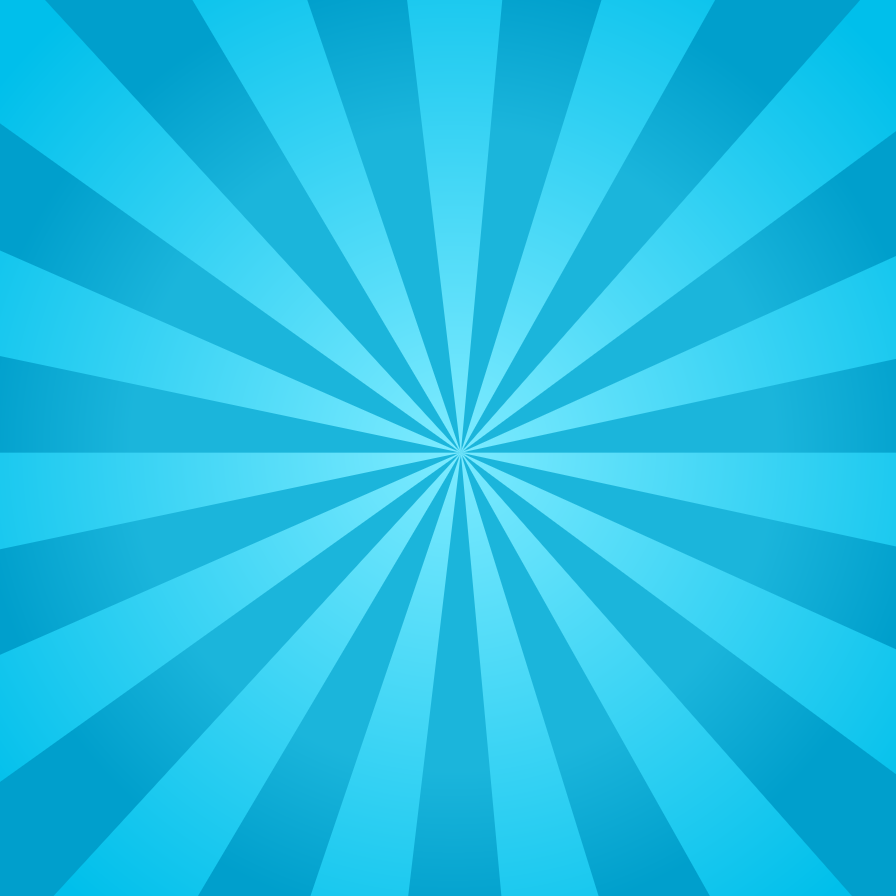
A Shadertoy shader for this background:

```glsl
// Blue sunburst: fifteen dark rays over a light radial glow.

const float TAU = 6.2831853;
const float RAY_COUNT = 15.0;

const vec3 GLOW_INNER = vec3(0.49, 0.92, 1.00);
const vec3 GLOW_OUTER = vec3(0.00, 0.75, 0.92);
const vec3 RAY_INNER  = vec3(0.105, 0.71, 0.86);
const vec3 RAY_OUTER  = vec3(0.00, 0.625, 0.80);

// Linear blend of two colours between two radii
vec3 radialGradient(float radius, float start, float end, vec3 inner, vec3 outer) {
    return mix(inner, outer, clamp((radius - start) / (end - start), 0.0, 1.0));
}

// Coverage of alternating wedges; skew fans them slightly about the vertical
float rayMask(vec2 p, float count, float skew, float pixel) {
    float angle = atan(p.y, p.x);
    float wave = sin(count * (angle - skew * sin(angle)));
    float edgeDistance = asin(clamp(wave, -1.0, 1.0)) / count * length(p);
    return clamp(0.5 + edgeDistance / pixel, 0.0, 1.0);
}

// Soft disc that lightens the point where the rays meet
float softDisc(vec2 p, float radius) {
    return 1.0 - smoothstep(0.3 * radius, radius, length(p));
}

void mainImage(out vec4 fragColor, in vec2 fragCoord) {
    float side = min(iResolution.x, iResolution.y);
    vec2 p = (fragCoord - 0.5 * iResolution.xy) / side;
    vec2 burst = p - vec2(0.0143, -0.0052);

    // Both gradients share a centre close to the middle of the canvas
    float radius = length(p - vec2(0.006, -0.001));
    vec3 glow = radialGradient(radius, 0.0, 0.65, GLOW_INNER, GLOW_OUTER);
    vec3 ray = radialGradient(radius, 0.36, 0.53, RAY_INNER, RAY_OUTER);

    // Rays over the glow, fading at the hub
    float mask = rayMask(burst, RAY_COUNT, 0.0135, 1.0 / side);
    mask *= 1.0 - 0.6 * softDisc(burst, 0.009);

    fragColor = vec4(mix(glow, ray, mask), 1.0);
}
```
